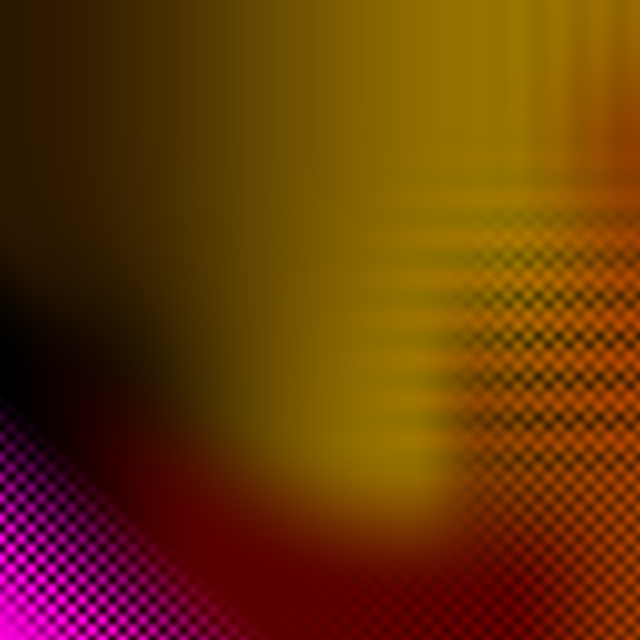
This background is drawn by a three.js fragment shader. Its source:

```glsl
// Soft gold field fading to umber on the left and ember red below, with a
// magenta corner glow. Layers of smoothstep ramps are mixed in order, then
// cosine bands and a staggered cosine lattice add the woven texture.

varying vec2 vUv;

const float TAU = 6.2831853;

const vec3 UMBER   = vec3(0.17, 0.09, 0.0);
const vec3 GOLD    = vec3(0.59, 0.45, 0.0);
const vec3 EMBER   = vec3(0.35, 0.0, 0.0);
const vec3 RUST    = vec3(0.45, 0.19, 0.0);
const vec3 ORANGE  = vec3(0.54, 0.21, 0.0);
const vec3 MAGENTA = vec3(1.0, 0.0, 0.87);
const vec3 BAND_TINT = vec3(0.09, 0.025, 0.0);

const vec2 PIT_CENTER = vec2(0.08, 0.38);
const vec2 PIT_RADIUS = vec2(0.17, 0.15);
const float PIT_DEPTH = 0.75;

const float LATTICE_PERIOD = 0.0317;
const vec2 LATTICE_ORIGIN = vec2(0.81, 0.4753);
const float LATTICE_DEPTH = 0.36;
const float BAND_PERIOD = 0.0634;
const float BAND_CREST = 0.501;
const float STRIPE_DEPTH = 0.035;
const float GLOW_REACH = 0.43;

float fall(float a, float b, float x) {
  return 1.0 - smoothstep(a, b, x);
}

// Staggered dots, +1 at the centre of each dot
float lattice(vec2 p) {
  vec2 c = cos(TAU * (p - LATTICE_ORIGIN) / LATTICE_PERIOD);
  return c.x * c.y;
}

// Umber to gold ramp, steeper lower down, with a dark pit at the left
vec3 goldField(vec2 p) {
  float lift = smoothstep(0.3, 0.8, p.y);
  float ramp = smoothstep(mix(0.14, 0.0, lift), mix(0.64, 0.78, lift), p.x);
  vec2 q = (p - PIT_CENTER) / PIT_RADIUS;
  return mix(UMBER, GOLD, ramp) * (1.0 - PIT_DEPTH * exp(-dot(q, q)));
}

// Ember floor below a curved edge
vec3 addEmber(vec3 col, vec2 p) {
  float reach = max(0.63 - p.x, 0.0);
  float edge = 0.13 + 0.95 * reach * reach;
  vec3 ember = EMBER * smoothstep(0.0, 0.35, p.x);
  return mix(ember, col, smoothstep(edge - 0.07, edge + 0.17, p.y));
}

// Horizontal bands, faint upper stripes and dark dots on the right
vec3 addWeave(vec3 col, vec2 p, float dots) {
  float band = cos(TAU * (p.y - BAND_CREST) / BAND_PERIOD);
  float bandArea = smoothstep(0.5, 0.85, p.x) * smoothstep(0.2, 0.34, p.y)
                 * fall(0.5, 0.85, p.y);
  col += BAND_TINT * band * bandArea;

  float stripe = cos(TAU * (p.x - LATTICE_ORIGIN.x) / BAND_PERIOD);
  float stripeArea = smoothstep(0.6, 0.9, p.x) * smoothstep(0.6, 0.9, p.y);
  col *= 1.0 + STRIPE_DEPTH * stripe * stripeArea;

  float sideDots = smoothstep(0.68, 0.85, p.x) * fall(0.45, 0.72, p.y);
  float floorDots = smoothstep(0.35, 0.85, p.x) * fall(0.0, 0.16, p.y);
  float depth = LATTICE_DEPTH * max(sideDots, floorDots);
  return col * (1.0 - depth * dots * (1.0 - 0.4 * band * bandArea));
}

// Dotted glow from the lower left corner
vec3 addGlow(vec3 col, vec2 p, float dots) {
  float d = p.x + 1.1 * p.y;
  float glow = pow(max(1.0 - d / GLOW_REACH, 0.0), 1.05);
  float contrast = 0.9 * smoothstep(0.0, 0.2, d);
  col *= 1.0 - 0.7 * fall(0.25, GLOW_REACH, d);
  return col + MAGENTA * glow * (1.0 - contrast * dots);
}

void main() {
  vec2 p = vUv;
  float dots = lattice(p);
  vec3 col = goldField(p);

  // Rust patch at lower right
  float rust = smoothstep(0.64, 0.76, p.x) * fall(0.3, 0.68, p.y);
  col = mix(col, RUST, 0.85 * rust);
  col = addEmber(col, p);

  // Orange right edge, weaker toward the top
  float side = smoothstep(0.78, 1.02, p.x);
  col = mix(col, ORANGE, 0.9 * side * (1.0 - 0.75 * smoothstep(0.75, 1.0, p.y)));

  col = addWeave(col, p, dots);
  col = addGlow(col, p, dots);
  gl_FragColor = vec4(clamp(col, 0.0, 1.0), 1.0);
}
```
